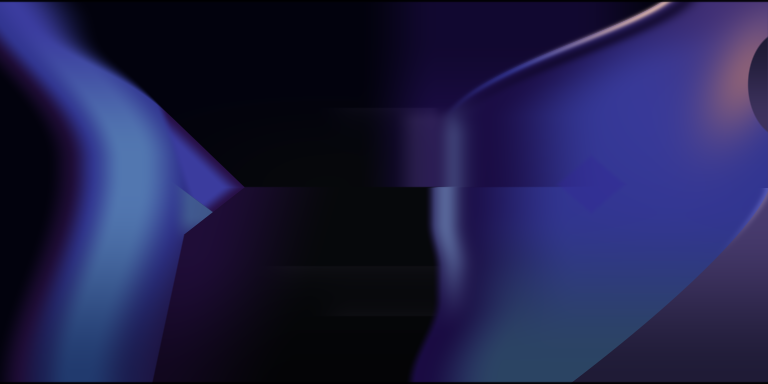
Write a WebGL 1 fragment shader that draws this background.

```glsl
precision highp float;
// Dark abstract backdrop: a glowing ribbon on the left, a black central recess
// split by a horizontal seam, and a blue folded sheet with warm light on the right.
// Layers are masked by boundary curves x(d), where d is the depth below the top.
uniform vec2 u_resolution;

const float SEAM = 0.487;            // depth of the horizontal seam
const float FOLD_X = 1.16;           // position of the vertical fold
const float FOLD_TOP = 0.31;         // depth where the fold starts to curl right
const float BORDER = 0.005;

const vec3 NAVY = vec3(0.008, 0.008, 0.050);
const vec3 SOOT = vec3(0.025, 0.030, 0.042);
const vec3 PLUM = vec3(0.120, 0.050, 0.215);
const vec3 INDIGO = vec3(0.100, 0.045, 0.260);
const vec3 BLUE = vec3(0.190, 0.205, 0.560);
const vec3 VIOLET = vec3(0.230, 0.235, 0.620);
const vec3 STEEL = vec3(0.320, 0.465, 0.690);
const vec3 TEAL = vec3(0.170, 0.265, 0.390);
const vec3 MIST = vec3(0.350, 0.410, 0.610);
const vec3 AMBER = vec3(0.570, 0.390, 0.460);
const vec3 PEACH = vec3(0.780, 0.640, 0.640);
const vec3 MAUVE = vec3(0.280, 0.230, 0.430);
const vec3 DUSK = vec3(0.120, 0.105, 0.210);

float aa;                            // edge width, one pixel in canvas units

float edge(float v) { return smoothstep(-aa, aa, v); }

float bell(float v, float width) { return exp(-v * v / (width * width)); }

// Sheet boundary above the seam: a vertical fold curling to the upper right.
float curl(float d) {
  float s = max(FOLD_TOP - d, 0.0) / FOLD_TOP;
  return FOLD_X + 0.57 * pow(s, 1.5) + 0.4 * s * s * s * (1.0 - s);
}

// Faint ledge: a lit strip fading at both ends and away from its sharp side.
float ledge(vec2 q, float depth, float x0, float x1, float side) {
  float h = (q.y - depth) * side;
  float span = smoothstep(x0, x0 + 0.12, q.x) * (1.0 - smoothstep(x1 - 0.03, x1, q.x));
  return span * edge(h) * exp(-max(h, 0.0) / 0.035);
}

vec3 recess(vec2 q, float lower) {
  vec3 top = mix(NAVY, SOOT, smoothstep(0.2, SEAM, q.y) * bell(q.x - 0.85, 0.35));
  float haze = smoothstep(0.93, 1.14, q.x) * (1.0 - smoothstep(1.5, 1.75, q.x));
  top = mix(top, INDIGO, haze * mix(0.65, 1.0, smoothstep(0.1, 0.35, q.y)));
  top += 0.07 * smoothstep(1.02, 1.09, q.x) * smoothstep(0.27, 0.32, q.y);
  vec3 low = mix(PLUM, SOOT, smoothstep(0.55, 0.9, q.x + 0.3 * (q.y - SEAM)));
  low *= 1.0 - 0.45 * smoothstep(0.65, 1.0, q.y);
  vec3 col = mix(top, low, lower);
  float ledges = ledge(q, 0.281, 0.82, 1.15, 1.0) + ledge(q, 0.693, 0.66, 1.36, 1.0)
               + ledge(q, 0.823, 0.80, 1.15, -1.0);
  return col + 0.035 * ledges * vec3(0.9, 0.8, 1.0);
}

vec3 sheet(vec2 q, float f, float lower) {
  vec3 col = mix(INDIGO, BLUE, smoothstep(0.10, 0.42, f + 0.08 * lower));
  col = mix(col, VIOLET, 0.7 * bell(q.x - 1.72, 0.25) * bell(q.y - 0.25, 0.3));
  col = mix(col, TEAL, smoothstep(0.52, 0.95, q.y) * smoothstep(0.0, 0.2, f));
  col = mix(col, vec3(0.27, 0.20, 0.48), 0.8 * bell(q.x - 1.88, 0.2) * bell(q.y, 0.2));
  // Soft violet facet at the end of the seam
  float facet = 1.0 - abs(q.x - 1.54) / 0.10 - abs(q.y - 0.48) / 0.085;
  col = mix(col, VIOLET * vec3(0.85, 0.65, 0.95), 0.4 * smoothstep(0.0, 0.25, facet));
  // Warm light leaning beside the disc
  float lean = q.x - 1.95 + 0.35 * (q.y - 0.18);
  col = mix(col, AMBER, 0.9 * bell(lean, 0.10) * bell(q.y - 0.19, 0.16));
  // Pale light running down the fold
  float streak = bell(f - 0.01, mix(0.045, 0.038, lower)) * smoothstep(0.24, 0.36, q.y);
  streak *= 1.0 - smoothstep(0.58, 0.88, q.y);
  return mix(col, MIST, streak * mix(0.6, 0.95, lower));
}

vec3 ribbon(vec2 q, float rim) {
  float centre = 0.02 + 0.32 * smoothstep(-0.1, 0.42, q.y) - 0.14 * smoothstep(0.45, 1.0, q.y);
  float off = q.x - centre;
  float t = abs(off) / (off < 0.0 ? 0.20 : 0.27);
  vec3 core = mix(VIOLET, STEEL, smoothstep(0.05, 0.4, q.y));
  core = mix(core, TEAL * vec3(0.75, 0.85, 1.1), smoothstep(0.5, 1.0, q.y));
  vec3 col = mix(core, BLUE * mix(1.0, 0.55, smoothstep(0.5, 1.0, q.y)), smoothstep(0.1, 0.55, t));
  col = mix(col, PLUM, smoothstep(0.45, 0.8, t) * (off < 0.0 ? 1.0 : 0.5));
  col = mix(col, NAVY, smoothstep(0.7, 1.1, t));
  // Folded facet pointing at the seam, with a lighter one beneath it
  float under = q.y - 0.495 - 0.743 * (q.x - 0.477);
  float right = q.x - 0.405 - 0.32 * (q.y - 0.27);
  vec3 fold = mix(PLUM * 1.3, VIOLET, smoothstep(0.0, 0.06, rim));
  col = mix(col, fold, smoothstep(0.0, 0.025, right) * edge(-under));
  float lit = edge(under) * smoothstep(0.44, 0.50, q.x) * (1.0 - smoothstep(0.56, 0.64, q.y));
  return mix(col, STEEL * 0.85, 0.8 * lit);
}

void main() {
  vec2 q = gl_FragCoord.xy / u_resolution.y;
  q.x *= 2.0 * u_resolution.y / u_resolution.x;
  q.y = 1.0 - q.y;
  aa = 1.0 / u_resolution.y;
  float lower = edge(q.y - SEAM);

  // Central recess, then the sheet on the right
  vec3 col = recess(q, lower);
  float lowFold = 1.12 + 0.02 * smoothstep(0.58, 0.70, q.y) - 0.07 * smoothstep(0.78, 1.0, q.y);
  float f = q.x - mix(curl(q.y), lowFold, lower);
  float soft = mix(0.035 * smoothstep(0.2, 0.36, q.y), 0.012, lower) + aa;
  vec3 blueSheet = sheet(q, f - 0.03 * lower, lower);
  col = mix(col, blueSheet, smoothstep(-soft, soft, f));

  // Curled rim: dark groove with a peach highlight brightening upward
  float slope = (curl(q.y + 0.005) - curl(q.y - 0.005)) / 0.01;
  float n = f / length(vec2(1.0, slope));
  float rise = 1.0 - smoothstep(0.14, 0.32, q.y);
  col = mix(col, INDIGO * 0.6, 0.75 * rise * bell(n - 0.032, 0.016));
  col = mix(col, mix(PEACH, BLUE, smoothstep(0.02, 0.2, q.y)), rise * bell(n - 0.006, 0.008));

  // Disc on the right edge and the plate in the lower right corner
  float disc = 1.0 - length((q - vec2(2.045, 0.22)) / vec2(0.097, 0.14));
  col = mix(col, mix(DUSK, MAUVE * 0.85, smoothstep(0.1, 0.32, q.y)), edge(disc * 0.1));
  float fall = max(q.y - 0.495, 0.0) / 0.505;
  float plate = q.x - 2.0 + 0.516 * pow(fall, 1.28);
  col = mix(col, mix(MAUVE, DUSK, smoothstep(0.55, 1.0, q.y)), edge(plate));
  col += 0.12 * bell(plate, 0.012) * (1.0 - smoothstep(0.5, 0.68, q.y)) * step(0.49, q.y);

  // Ribbon on the left: soft rim at the top, crisp below
  float rim = min(0.13 + 1.04 * q.y - 0.05 * bell(q.y - 0.12, 0.08),
                  max(0.638 - 1.28 * (q.y - SEAM), 0.48 - 0.215 * (q.y - 0.61))) - q.x;
  float blur = mix(0.10, aa, smoothstep(0.0, 0.30, q.y));
  col = mix(col, ribbon(q, rim), smoothstep(-blur, blur, rim));

  // Thin dark border along top and bottom
  col *= mix(0.1, 1.0, edge(min(q.y, 1.0 - q.y) - BORDER));
  gl_FragColor = vec4(col, 1.0);
}
```
